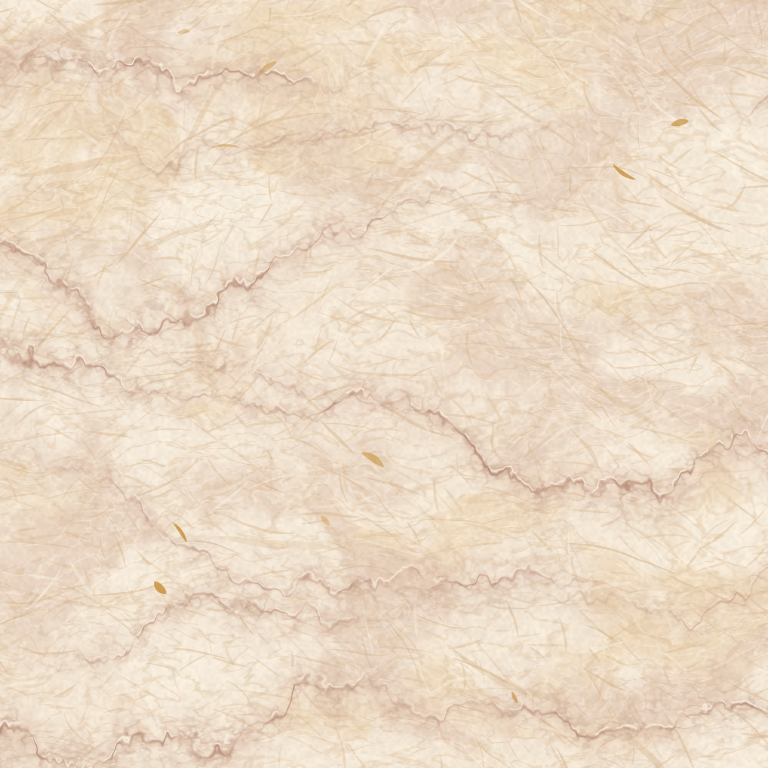
This texture is drawn by a WebGL 1 fragment shader. Its source:

```glsl
precision highp float;

uniform vec2 u_resolution;

const vec3 CREAM = vec3(0.956, 0.908, 0.842);
const vec3 PALE  = vec3(0.972, 0.936, 0.875);
const vec3 ROSE  = vec3(0.908, 0.826, 0.752);
const vec3 HONEY = vec3(0.936, 0.860, 0.748);
const vec3 TAN   = vec3(0.845, 0.715, 0.555);
const vec3 HAZE  = vec3(0.870, 0.760, 0.680);
const vec3 VEIN  = vec3(0.700, 0.535, 0.450);
const vec3 AMBER = vec3(0.780, 0.570, 0.230);

const int   VEINS       = 8;
const float VEIN_WANDER = 0.34;
const float VEIN_JAG    = 0.030;
const float VEIN_WIDTH  = 0.0024;
const float HAZE_WIDTH  = 0.024;
const float GRAIN       = 0.060;

vec2 hash2(vec2 p) {
  vec3 q = fract(p.xyx * vec3(0.1031, 0.1030, 0.0973));
  q += dot(q, q.yzx + 33.33);
  return fract((q.xx + q.yz) * q.zy);
}

float noise(vec2 p) {
  vec2 i = floor(p), f = fract(p);
  f = f * f * (3.0 - 2.0 * f);
  float low = mix(hash2(i).x, hash2(i + vec2(1.0, 0.0)).x, f.x);
  float high = mix(hash2(i + vec2(0.0, 1.0)).x, hash2(i + 1.0).x, f.x);
  return mix(low, high, f.y);
}

float fbm(vec2 p) {
  float sum = 0.0, amp = 0.533;
  for (int i = 0; i < 4; i++) {
    p = mat2(1.6, 1.2, -1.2, 1.6) * p + 7.3;
    sum += amp * noise(p * 0.5);
    amp *= 0.5;
  }
  return sum;
}

// Bright along the creases of the noise
float ridge(vec2 p) {
  return 1.0 - abs(2.0 * fbm(p) - 1.0);
}

// Tapered, bent strokes: one per grid cell, strongest wins
float strands(vec2 p, float cells, float width, float spread, float density, float seed) {
  float aa = 0.7 / min(u_resolution.x, u_resolution.y);
  vec2 home = floor(p * cells);
  float ink = 0.0;
  for (int j = -1; j <= 1; j++) {
    for (int i = -1; i <= 1; i++) {
      vec2 cell = home + vec2(float(i), float(j));
      vec2 place = hash2(cell + seed);
      vec2 shape = hash2(cell + seed + 41.7);
      vec2 look = hash2(cell + seed + 93.1);
      float flow = 1.6 * (noise(cell / cells * 3.0 + 5.0) - 0.5);
      float angle = flow + spread * (shape.x - 0.5);
      float c = cos(angle), s = sin(angle);
      vec2 d = p * cells - cell - place;
      d = vec2(c * d.x + s * d.y, c * d.y - s * d.x);
      float reach = mix(0.35, 0.9, shape.y);
      float along = d.x / reach;
      float bend = 0.5 * (fract(look.y * 7.0) - 0.5) * d.x * d.x;
      float dist = abs(d.y - bend) / cells;
      float w = width * mix(0.5, 1.4, look.y) * (1.0 - along * along);
      float mask = 1.0 - smoothstep(w - aa, w + aa, dist);
      mask *= 1.0 - smoothstep(0.75, 1.0, abs(along));
      ink = max(ink, mask * step(look.x, density) * mix(0.35, 1.0, place.x));
    }
  }
  return ink;
}

// x: soft haze, y: jagged core, z: bright hairline above the core
vec3 veins(vec2 p) {
  vec3 total = vec3(0.0);
  float jag = noise(p * vec2(30.0, 16.0)) - 0.5
            + 0.55 * (noise(p * vec2(78.0, 40.0)) - 0.5)
            + 0.30 * (noise(p * vec2(170.0, 110.0)) - 0.5);
  for (int i = 0; i < VEINS; i++) {
    float k = float(i);
    vec2 rnd = hash2(vec2(k, 17.0));
    float path = (k + 0.2 + 0.5 * rnd.x) / float(VEINS)
               + 0.25 * (rnd.y - 0.5) * (p.x - 0.5)
               + VEIN_WANDER * (fbm(vec2(p.x * 2.8, k * 9.7)) - 0.5);
    float d = p.y - path - VEIN_JAG * jag;
    float strength = smoothstep(0.12, 0.70, noise(vec2(p.x * 3.4, k * 5.3 + 2.0)));
    float core = d / VEIN_WIDTH, hair = (d - 0.005) / 0.0016;
    total = max(total, strength * vec3(exp(-abs(d) / HAZE_WIDTH),
                                       exp(-core * core), exp(-hair * hair)));
  }
  return total;
}

void main() {
  vec2 p = gl_FragCoord.xy / min(u_resolution.x, u_resolution.y);
  vec2 warp = vec2(fbm(p * 6.0), fbm(p * 6.0 + 19.0)) - 0.5;
  vec2 q = p + 0.12 * warp;

  // Clouded ground with pale patches
  vec3 col = mix(CREAM, HONEY, smoothstep(0.44, 0.64, fbm(q * vec2(6.0, 10.0) + 31.0)));
  col = mix(col, ROSE, 0.9 * smoothstep(0.48, 0.68, fbm(q * vec2(5.0, 9.0) + 3.0)));
  col = mix(col, PALE, 0.85 * smoothstep(0.53, 0.62, fbm(q * 6.0 + 57.0)));

  // Fine crinkles, tan and light
  float crease = ridge(q * vec2(22.0, 52.0) + 11.0);
  col = mix(col, TAN, 0.30 * smoothstep(0.86, 1.0, crease));
  col = mix(col, PALE, 0.45 * smoothstep(0.88, 1.0, ridge(q * vec2(30.0, 62.0) + 71.0)));

  // Fibres, dark and light
  vec2 bent = p + 0.025 * warp;
  col = mix(col, TAN, 0.38 * strands(bent, 7.0, 0.0040, 1.1, 0.50, 3.0));
  col = mix(col, TAN, 0.55 * strands(bent, 11.0, 0.0016, 1.0, 0.80, 61.0));
  col = mix(col, TAN, 0.50 * strands(bent, 19.0, 0.0014, 1.5, 0.75, 127.0));
  col = mix(col, TAN, 0.45 * strands(bent, 31.0, 0.0014, 2.2, 0.60, 173.0));
  col = mix(col, PALE, 0.65 * strands(bent, 16.0, 0.0018, 2.2, 0.65, 211.0));

  // Veins: crinkled haze, broken core and chalky flakes
  vec3 vein = veins(p);
  float flakes = noise(q * vec2(85.0, 110.0));
  float crumple = smoothstep(0.80, 1.0, ridge(p * vec2(45.0, 65.0) + 23.0));
  col = mix(col, HAZE, vein.x * mix(0.30, 1.0, flakes));
  col = mix(col, VEIN, vein.x * crumple * 0.38);
  col = mix(col, VEIN, vein.y * mix(0.0, 0.85, noise(p * 42.0 + 9.0)));
  col = mix(col, PALE, vein.z * 0.85 * smoothstep(0.40, 0.65, flakes));

  // Rare amber slivers
  col = mix(col, AMBER, 0.9 * strands(p, 38.0, 0.0036, 1.5, 0.007, 307.0));

  float grain = 0.65 * noise(p * 250.0) + 0.35 * noise(p * 120.0 + 4.0) - 0.5;
  gl_FragColor = vec4(clamp(col + GRAIN * grain, 0.0, 1.0), 1.0);
}
```
